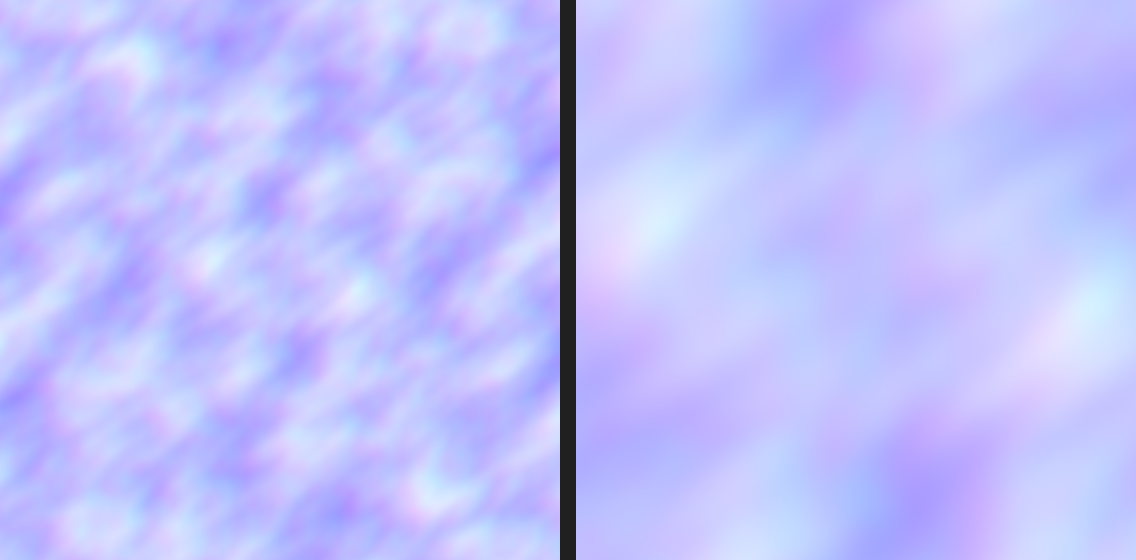
Left, the full canvas; right, a detail of the centre.
Give the GLSL for this texture, as a WebGL 2 fragment shader.

```glsl
#version 300 es
precision highp float;
// Soft lavender puffs with pink and cyan fringes, mirrored through the centre.

#define GRAIN_ANGLE 0.9            // direction of the long axis, radians
#define CELLS vec2(6.0, 8.4)       // cells per canvas along and across the grain
#define OCTAVES 3
#define OCTAVE_GAIN 0.5
#define OCTAVE_TURN 0.65           // turn of the lattice between octaves, radians
#define FRINGE vec2(0.0115, 0.0085) // shift of the red and green layers
#define BASE vec2(0.756, 0.758)    // mean red and green
#define CONTRAST vec2(0.205, 0.250)

uniform vec2 u_resolution;
out vec4 fragColor;

mat2 rotation(float angle) {
    float c = cos(angle), s = sin(angle);
    return mat2(c, s, -s, c);
}

// Integer hash of a lattice point, from 0 to 1
float hash(ivec2 cell, int seed) {
    uint h = uint(cell.x) * 1597334677u ^ uint(cell.y) * 3812015801u;
    h ^= uint(seed) * 2654435769u;
    h = (h ^ (h >> 16)) * 2246822519u;
    h = (h ^ (h >> 13)) * 3266489917u;
    h ^= h >> 16;
    return float(h >> 8) / 16777216.0;
}

// Slope at a lattice point; opposite points get opposite slopes,
// which makes the noise symmetric under a half turn about (0.5, 0.5)
vec2 latticeSlope(ivec2 cell, int seed) {
    bool lowerHalf = cell.y < 1;
    float angle = 6.28319 * hash(lowerHalf ? 1 - cell : cell, seed);
    return (lowerHalf ? -1.0 : 1.0) * vec2(cos(angle), sin(angle));
}

float cornerRamp(ivec2 cell, ivec2 corner, vec2 f, int seed) {
    return dot(latticeSlope(cell + corner, seed), f - vec2(corner));
}

float gradientNoise(vec2 p, int seed) {
    ivec2 cell = ivec2(floor(p));
    vec2 f = fract(p);
    vec2 t = f * f * f * (f * (f * 6.0 - 15.0) + 10.0);
    float bottom = mix(cornerRamp(cell, ivec2(0, 0), f, seed),
                       cornerRamp(cell, ivec2(1, 0), f, seed), t.x);
    float top = mix(cornerRamp(cell, ivec2(0, 1), f, seed),
                    cornerRamp(cell, ivec2(1, 1), f, seed), t.x);
    return mix(bottom, top, t.y);
}

// Layered noise, slightly stretched along the grain
float puffs(vec2 p) {
    p = rotation(GRAIN_ANGLE) * (CELLS * (rotation(-GRAIN_ANGLE) * p));
    mat2 turn = rotation(OCTAVE_TURN);
    float sum = 0.0, amplitude = 1.0;
    for (int i = 0; i < OCTAVES; i++) {
        sum += amplitude * gradientNoise(p + 0.5, i + 11);
        p = turn * p * 2.0;
        amplitude *= OCTAVE_GAIN;
    }
    return sum;
}

void main() {
    vec2 p = (gl_FragCoord.xy - 0.5 * u_resolution) / u_resolution.y;

    // Red leans to the lower left, green to the upper right
    vec2 layers = vec2(puffs(p + FRINGE), puffs(p - FRINGE));
    vec2 redGreen = BASE + CONTRAST * layers;

    fragColor = vec4(clamp(redGreen, 0.0, 1.0), 1.0, 1.0);
}
```
